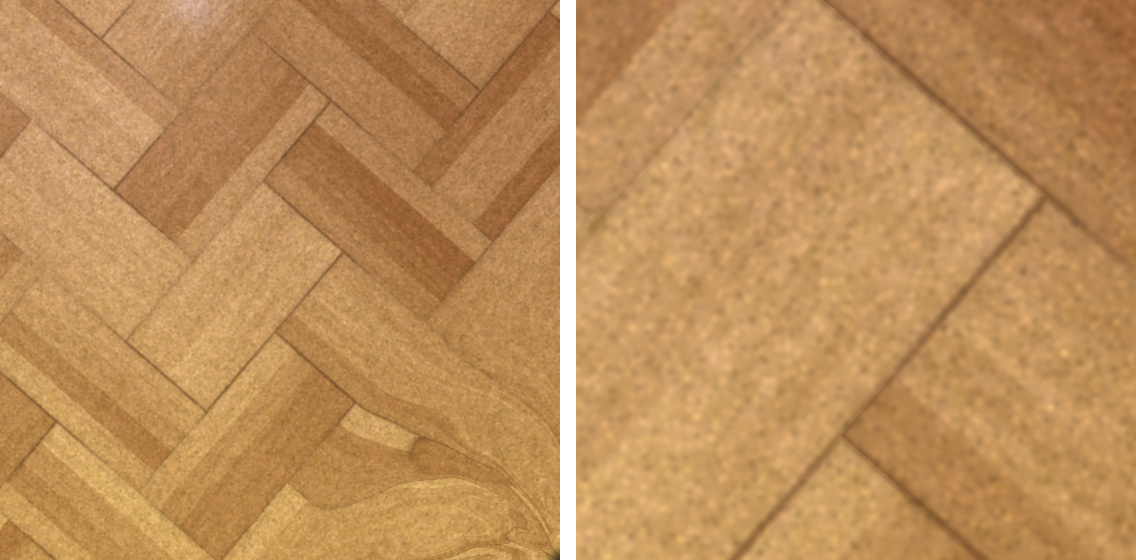
Left: the whole. Right: its middle third, enlarged.
This texture is drawn by a three.js fragment shader. Its source:

```glsl
// Worn parquet floor: 2 by 1 blocks of narrow oak strips laid as a slanted herringbone.
// Cells of a skewed grid are joined in pairs by their diagonal index; layered sines
// make the grain, cellular noise the speckle, and a radial warp bends the lower right.
#define STRIPS 4.0
#define SEAM_WIDTH 0.026
#define SEAM_DARKNESS 0.46
#define STRIP_VARIATION 0.36
#define GRAIN_STRENGTH 0.085
#define FLECK_STRENGTH 0.15
#define SPECKLE_CELLS 210.0
#define SPECKLE_STRENGTH 0.19
#define WARP_RADIUS 0.45
#define WARP_POWER 0.45
#define WARP_TWIST 0.55
#define GRID_ORIGIN vec2(0.469, 0.677)

varying vec2 vUv;

const vec3 DARK_OAK = vec3(0.60, 0.40, 0.21);
const vec3 PALE_OAK = vec3(0.84, 0.68, 0.45);
const vec3 SEAM_BROWN = vec3(0.38, 0.23, 0.12);

float hash(vec2 p) {
  vec3 q = fract(vec3(p.xyx) * 0.1031);
  q += dot(q, q.yzx + 33.33);
  return fract((q.x + q.y) * q.z);
}

// Scattered soft spots, one per cell, each lighter or darker at random
float spots(vec2 p) {
  vec2 cell = floor(p);
  float sum = 0.0;
  for (int y = -1; y <= 1; y++) {
    for (int x = -1; x <= 1; x++) {
      vec2 id = cell + vec2(float(x), float(y));
      vec2 d = id + vec2(hash(id), hash(id + 71.7)) - p;
      float fade = max(1.0 - dot(d, d), 0.0);
      sum += (hash(id + 137.3) - 0.5) * fade * fade * fade;
    }
  }
  return sum;
}

// Twist the floor and pull it into streaks toward the lower right corner
vec2 warpCorner(vec2 p, float pull) {
  vec2 d = p - vec2(1.0, 0.0);
  float r = max(length(d), 0.004);
  float angle = atan(d.y, -d.x);
  float turn = pull * (WARP_TWIST + 0.25 * sin(angle * 7.0 + r * 19.0));
  d = mat2(cos(turn), sin(turn), -sin(turn), cos(turn)) * d;
  d *= pow(max(WARP_RADIUS / r, 1.0), WARP_POWER) * (1.0 + 0.9 * pull);
  vec2 wave = vec2(sin(angle * 11.0 + r * 37.0), sin(angle * 17.0 - r * 29.0));
  return vec2(1.0, 0.0) + d + 0.016 * pull * wave;
}

// Skewed grid: x runs down to the right, y runs up to the right
vec2 toGrid(vec2 p) {
  p -= GRID_ORIGIN;
  return vec2(3.961 * p.x - 3.386 * p.y, 3.494 * p.x + 3.997 * p.y);
}

float stripTone(vec2 block, vec2 centre, bool falling, float strip) {
  float shade = 1.0 - smoothstep(1.2, 2.6, length(centre - vec2(0.47, 0.92)));
  float bright = 1.0 - smoothstep(0.8, 1.3, length(centre - vec2(-0.2, -1.2)));
  float paleEdge = step(STRIPS - 1.5, strip) * (1.0 - smoothstep(0.5, 1.5, centre.y));
  float vary = STRIP_VARIATION * (hash(block * 7.0 + strip * 3.7 + 40.0) - 0.5);
  float tone = 0.61 + vary * (1.0 - 0.65 * bright) + 0.15 * bright;
  tone -= 0.42 * shade * (1.0 - max(paleEdge, bright));
  // Lower blocks: a dark middle in falling ones, a pale first strip in rising ones
  float lowBlock = step(centre.y, -1.5) * (1.0 - bright);
  float middle = 1.0 - step(1.0, abs(strip - 0.5 * (STRIPS - 1.0)));
  float first = 1.0 - step(0.5, strip);
  return tone + lowBlock * (falling ? 0.08 - 0.26 * middle : 0.38 * first - 0.12);
}

// Soft fibres running along a strip
float woodGrain(float along, float across, float seed) {
  float bend = 0.6 * sin(along * 2.3 + seed * 6.3) + 0.3 * sin(along * 5.1 + across * 7.0);
  float broad = sin(across * 31.0 + bend * 1.3 + seed * 20.0);
  float fine = sin(across * 67.0 + bend * 2.1 + seed * 11.0);
  float patchy = 0.6 + 0.4 * sin(along * 4.3 + across * 9.0 + seed * 15.0);
  return (0.6 * broad + 0.4 * fine) * patchy;
}

void main() {
  float cornerDist = length(vUv - vec2(1.0, 0.0));
  float pull = 1.0 - smoothstep(0.08, WARP_RADIUS, cornerDist);
  vec2 grid = toGrid(warpCorner(vUv, pull));

  // Join cells into blocks with local along (0 to 2) and across (0 to 1)
  vec2 cell = floor(grid);
  float diagonal = mod(cell.x + cell.y, 4.0);
  bool falling = diagonal < 1.5;
  vec2 axis = falling ? vec2(1.0, 0.0) : vec2(0.0, 1.0);
  vec2 block = cell - axis * mod(diagonal, 2.0);
  float along = dot(grid - block, axis);
  float across = dot(grid - block, axis.yx);
  vec2 centre = block + 0.5 + 0.5 * axis;

  // Tone of the strips, blended smoothly across their joints
  float s = across * STRIPS - 0.5;
  float lower = clamp(floor(s), 0.0, STRIPS - 1.0);
  float upper = clamp(floor(s) + 1.0, 0.0, STRIPS - 1.0);
  float tone = mix(stripTone(block, centre, falling, lower),
                   stripTone(block, centre, falling, upper), smoothstep(-0.06, 0.06, fract(s) - 0.5));
  tone += GRAIN_STRENGTH * (1.0 + pull) * woodGrain(along, across, hash(block + 9.0));
  tone += FLECK_STRENGTH * spots(vec2(along * 9.0, across * 38.0) + block * 17.0);
  tone += 0.06 * sin(along * 2.1 + across * 3.0 + hash(block) * 6.0);
  vec3 color = mix(DARK_OAK, PALE_OAK, clamp(tone, -0.05, 1.1));

  // Seams around blocks, soft and worn away in places
  float edge = min(min(along, 2.0 - along), min(across, 1.0 - across));
  float wear = smoothstep(-0.5, 0.9, sin(grid.x * 2.3 + 2.0 * sin(grid.y * 1.7)));
  float seam = 1.0 - smoothstep(0.0, SEAM_WIDTH, edge);
  seam *= (0.2 + 0.8 * wear) * (1.0 - 0.6 * pull);
  color = mix(color, SEAM_BROWN, SEAM_DARKNESS * seam);
  color *= 1.0 - 0.04 * (1.0 - smoothstep(0.0, 0.08, edge));

  // Golden light below, rosy light above, a pale sheen, a cool glint and a dark corner
  color *= mix(vec3(1.03, 1.02, 0.91), vec3(1.0, 0.98, 1.05), smoothstep(0.0, 0.8, vUv.y));
  vec2 sheen = vUv - vec2(0.17, 0.82);
  vec2 glint = vUv - vec2(0.35, 1.0);
  color += vec3(0.04, 0.04, 0.05) * exp(-18.0 * dot(sheen, sheen));
  color += vec3(0.08, 0.12, 0.20) * exp(-300.0 * dot(glint, glint));
  color *= mix(0.35, 1.0, smoothstep(0.0, 0.03, cornerDist));

  // Speckle in two sizes, with yellowish blotches
  float blotch = spots(vUv * SPECKLE_CELLS * 0.4 + 50.0);
  color *= 1.0 + SPECKLE_STRENGTH * (spots(vUv * SPECKLE_CELLS) + 0.4 * blotch);
  gl_FragColor = vec4(color * vec3(1.0, 1.0, 1.0 + 0.12 * blotch), 1.0);
}
```
